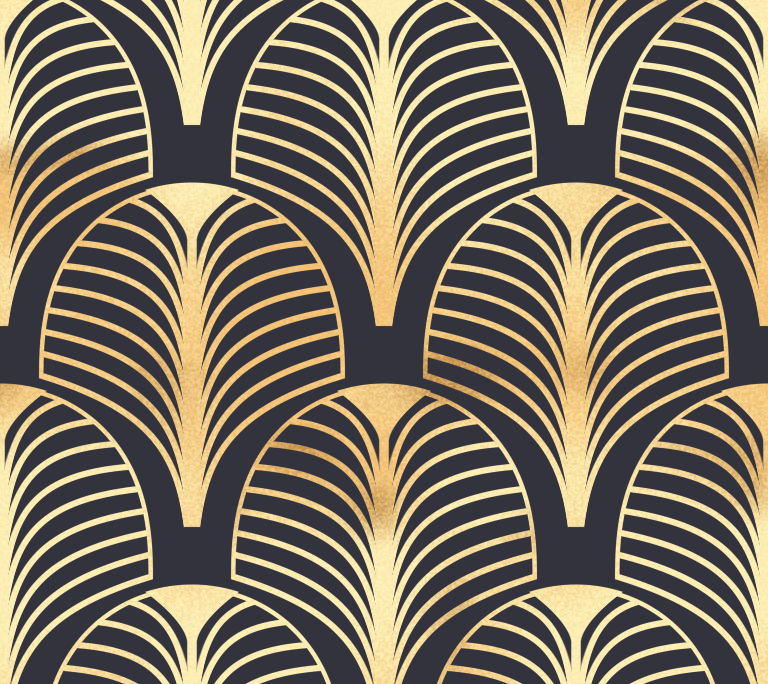
This pattern is drawn by a Shadertoy shader. Its source:

```glsl
// Art deco gold foil fans in staggered rows on dark slate.

float hash(vec2 p) {
    vec3 q = fract(vec3(p.xyx) * 0.1031);
    q += dot(q, q.yzx + 33.33);
    return fract((q.x + q.y) * q.z);
}

float noise(vec2 p) {
    vec2 i = floor(p), f = fract(p);
    f = f * f * (3.0 - 2.0 * f);
    return mix(mix(hash(i), hash(i + vec2(1, 0)), f.x),
               mix(hash(i + vec2(0, 1)), hash(i + vec2(1, 1)), f.x), f.y);
}

// Signed distance to the rounded arch; apex at the origin, y points down.
float archDistance(vec2 p) {
    float a = p.x / 153.0, b = max(1.0 - p.y / 194.0, 0.0);
    vec2 slope = vec2(2.0 * a / 153.0, 2.5 * pow(b, 1.5) / 194.0);
    return (a * a + pow(b, 2.5) - 1.0) / max(length(slope), 0.001);
}

// Signed distance to one fan: rim, nine ribs per side, stem and flared cap.
float fanDistance(vec2 p) {
    p.x = abs(p.x);
    float arch = archDistance(p);
    float x = max(p.x, 1.0);

    // Ribs are stacked logarithmic curves that merge into the stem.
    float lowest = 191.0 - 46.0 * log(x / 153.0);
    float spacing = 30.5 - 0.055 * x;
    float rib = clamp(round((lowest - p.y) / spacing), 0.0, 8.0);
    float ribs = abs(lowest - p.y - rib * spacing)
               / length(vec2(1.0, 0.055 * rib - 46.0 / x)) - 3.1;
    float rim = abs(arch + 2.3) - 2.3;
    float d = max(min(ribs, rim), arch);

    // Stem widening into the cap
    float halfWidth = 4.8 + 38.0 * pow(max(56.0 - p.y, 0.0) / 47.0, 1.6);
    d = min(d, max((p.x - halfWidth) * 0.8, arch - 1.5));

    // Cut below the lowest rib and at the foot of the stem
    float underside = (p.y - lowest) / length(vec2(1.0, 46.0 / x)) - 3.1;
    return max(d, max(underside, p.y - 343.0));
}

// Foil with broad pale and amber areas, tarnished patches and fine grain.
vec3 goldFoil(vec2 p, float height) {
    float pale = 0.52 + 0.36 * cos(8.0 * (height - 0.12));
    pale += 0.9 * (noise(p / 95.0 + 3.0) - 0.5);
    float grain = noise(p / 1.6) - 0.5;
    float tarnish = smoothstep(0.62, 0.95, noise(p / 75.0 + 17.0));
    tarnish *= 1.0 - smoothstep(0.3, 0.9, pale);
    vec3 gold = mix(vec3(0.95, 0.76, 0.46), vec3(0.99, 0.93, 0.70),
                    smoothstep(0.05, 0.95, pale + 0.25 * grain));
    gold = mix(gold, vec3(0.74, 0.54, 0.28), 0.75 * tarnish);
    return gold + grain * (0.05 + 0.12 * tarnish);
}

void mainImage(out vec4 fragColor, in vec2 fragCoord) {
    // The canvas is 768 units wide, two fans across; y runs down from the top.
    float pixel = 768.0 / iResolution.x;
    vec2 p = vec2(fragCoord.x, iResolution.y - fragCoord.y) * pixel;

    // A fan is taller than the row spacing, so two rows can reach each point.
    float d = 1000.0;
    float nearestRow = floor((p.y - 180.0) / 201.0);
    for (int i = 0; i < 2; i++) {
        float row = nearestRow - float(i);
        float stagger = 192.0 * mod(row, 2.0);
        vec2 local = vec2(mod(p.x + stagger, 384.0) - 192.0,
                          p.y - 184.0 - 201.0 * row);
        d = min(d, fanDistance(local));
    }

    float coverage = smoothstep(0.7, -0.7, d / pixel);
    vec3 slate = vec3(0.20, 0.20, 0.24);
    vec3 color = mix(slate, goldFoil(p, fragCoord.y / iResolution.y), coverage);
    fragColor = vec4(color, 1.0);
}
```
